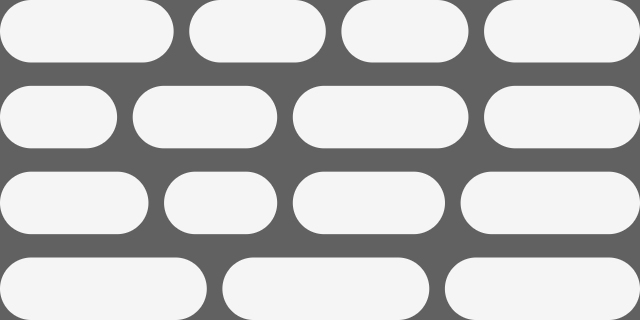
Write a WebGL 2 fragment shader that draws this pattern.

```glsl
#version 300 es
precision highp float;
// Four rows of pale rounded pills of uneven length on a grey ground.

uniform vec2 u_resolution;
out vec4 fragColor;

// Lengths are in canvas heights; the canvas is two heights wide.
const float PILL_HEIGHT = 0.1953;
const float ROW_PITCH = (1.0 - PILL_HEIGHT) / 3.0;
const float GAP = 0.0488;
const float END = 2.0 + 0.5 * GAP;
const float BEYOND = 4.0;

const vec3 GROUND = vec3(0.380);
const vec3 PILL = vec3(0.961);

// Centres of the gaps that close each pill, rows counted from the bottom.
const vec4 JOINTS[4] = vec4[4](
    vec4(0.6706, 1.3659, END, BEYOND),
    vec4(0.4883, 0.8906, 1.4150, END),
    vec4(0.3903, 0.8906, 1.4883, END),
    vec4(0.5670, 1.0425, 1.4883, END)
);

// Signed distance to a horizontal pill spanning left to right, centred on y = 0.
float pillDistance(vec2 p, float left, float right, float radius) {
    float halfCore = 0.5 * (right - left) - radius;
    float x = max(abs(p.x - 0.5 * (left + right)) - halfCore, 0.0);
    return length(vec2(x, p.y)) - radius;
}

// Distance to the nearest pill of one row.
float rowDistance(vec2 p, vec4 joints) {
    float nearest = BEYOND;
    float start = -0.5 * GAP;
    for (int i = 0; i < 4; i++) {
        float left = start + 0.5 * GAP;
        float right = joints[i] - 0.5 * GAP;
        nearest = min(nearest, pillDistance(p, left, right, 0.5 * PILL_HEIGHT));
        start = joints[i];
    }
    return nearest;
}

void main() {
    vec2 p = gl_FragCoord.xy / u_resolution.y;
    float pixel = 1.0 / u_resolution.y;

    // Pick the row and centre it vertically.
    float fromFirst = p.y - 0.5 * PILL_HEIGHT;
    float row = clamp(floor(fromFirst / ROW_PITCH + 0.5), 0.0, 3.0);
    float d = rowDistance(vec2(p.x, fromFirst - row * ROW_PITCH), JOINTS[int(row)]);

    // One-pixel smooth edge.
    float coverage = clamp(0.5 - d / pixel, 0.0, 1.0);
    fragColor = vec4(mix(GROUND, PILL, coverage), 1.0);
}
```
